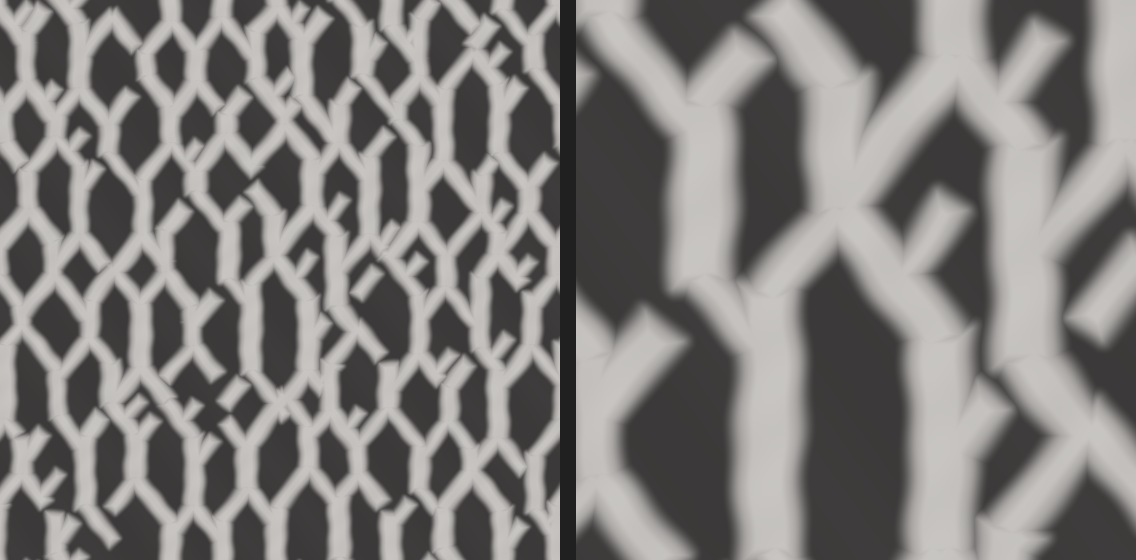
Left: the whole. Right: its middle third, enlarged.
A WebGL 1 fragment shader for this pattern:

```glsl
precision highp float;
// Irregular net of pale flat strips over a dark ground, tiling on all sides.
// Staggered nodes send bars down at one fixed slant; upright bars stretch to
// meet them. Hashes free some bar ends and add small side stubs.
uniform vec2 u_resolution;

const vec2 GRID = vec2(10.0, 8.0);        // nodes across and up (rows even)
const vec2 JITTER = vec2(0.24, 0.74);     // node shift, in grid cells
const float SLOPE = 1.28;                 // rise over run of slanted bars
const float UPRIGHT_WIDTH = 0.0188;       // half widths
const float SLANT_WIDTH = 0.0156;
const float STUB_WIDTH = 0.0130;
const float WIDTH_SPREAD = 0.004;
const float OVERLAP = 0.0095;             // bar length beyond its ends
const float ROUNDING = 0.003;
const float FREE_FALLING = 0.20;          // share of bars with a free end
const float FREE_RISING = 0.38;
const float FREE_LENGTH = 0.66;
const float DROP_UPRIGHT = 0.05;
const float STUB_SHARE = 0.26;
const float STUB_RUN = 0.029;
const float SOFTNESS = 0.0068;            // half width of the edge ramp
const float TAU = 6.2831853;

const vec3 GROUND = vec3(0.238, 0.230, 0.228);
const vec3 STRIP_EDGE = vec3(0.69, 0.68, 0.67);
const vec3 STRIP_CORE = vec3(0.77, 0.76, 0.748);

float hash(vec2 id, float salt) {
  id = mod(id, GRID);
  return fract(sin(dot(id, vec2(12.9898, 78.233)) + salt * 37.71) * 43758.547);
}

// Lower end of the upright bar of a node
vec2 nodeFoot(vec2 id) {
  vec2 shift = vec2(hash(id, 1.0), hash(id, 2.0)) - 0.5;
  return (id + vec2(0.5 * mod(id.y, 2.0), 0.0) + JITTER * shift) / GRID;
}

// Point where a slanted bar from foot reaches the column x
vec2 slantEnd(vec2 foot, float x) {
  return vec2(x, foot.y - SLOPE * abs(x - foot.x));
}

float vary(float width, vec2 id, float salt) {
  return width + WIDTH_SPREAD * (hash(id, salt) - 0.5);
}

// Signed distance to a bar with nearly square ends
float bar(vec2 p, vec2 a, vec2 b, float w) {
  float len = length(b - a);
  vec2 along = (b - a) / len;
  vec2 q = p - 0.5 * (a + b);
  q = abs(vec2(dot(q, along), dot(q, vec2(-along.y, along.x))));
  q -= vec2(0.5 * len + OVERLAP, w) - ROUNDING;
  return length(max(q, 0.0)) + min(max(q.x, q.y), 0.0) - ROUNDING;
}

// All bars owned by one node: upright, two slanted bars below, and a stub
float nodeBars(vec2 p, vec2 id) {
  float odd = mod(id.y, 2.0);
  vec2 foot = nodeFoot(id);

  // Upright, up to the higher of the two bars arriving from above
  float fromRight = slantEnd(nodeFoot(id + vec2(odd, 1.0)), foot.x).y;
  float fromLeft = slantEnd(nodeFoot(id + vec2(odd - 1.0, 1.0)), foot.x).y;
  float top = max(max(fromRight, fromLeft), foot.y + 0.004);
  float d = 1.0;
  if (hash(id, 3.0) > DROP_UPRIGHT)
    d = bar(p, foot, vec2(foot.x, top), vary(UPRIGHT_WIDTH, id, 4.0));

  // Falling bar, sometimes free at its lower end
  vec2 right = slantEnd(foot, nodeFoot(id + vec2(odd, -1.0)).x);
  vec2 fallEnd = right;
  if (hash(id, 5.0) < FREE_FALLING) fallEnd = mix(foot, right, FREE_LENGTH);
  d = min(d, bar(p, foot, fallEnd, vary(SLANT_WIDTH, id, 6.0)));

  // Rising bar, sometimes free at its upper end
  vec2 left = slantEnd(foot, nodeFoot(id + vec2(odd - 1.0, -1.0)).x);
  vec2 riseEnd = foot;
  if (hash(id, 7.0) < FREE_RISING) riseEnd = mix(left, foot, FREE_LENGTH - 0.1);
  d = min(d, bar(p, left, riseEnd, vary(SLANT_WIDTH, id, 8.0)));

  // Stub rising from the falling bar
  if (hash(id, 9.0) < STUB_SHARE) {
    vec2 root = mix(foot, right, 0.55);
    vec2 tip = root + STUB_RUN * vec2(1.0, SLOPE) * mix(0.7, 1.1, hash(id, 10.0));
    d = min(d, bar(p, root, tip, STUB_WIDTH));
  }
  return d;
}

float net(vec2 p) {
  vec2 cell = p * GRID;
  float d = 1.0;
  for (int r = -1; r <= 2; r++) {
    float row = floor(cell.y) + float(r);
    float column = floor(cell.x - 0.5 * mod(row, 2.0) + 0.5);
    for (int c = -1; c <= 1; c++)
      d = min(d, nodeBars(p, vec2(column + float(c), row)));
  }
  return d;
}

void main() {
  vec2 uv = gl_FragCoord.xy / u_resolution;

  // Whole-number waves bend the strips a little and vary their tone
  vec2 wave = sin(TAU * (uv.yx * vec2(9.0, 7.0) + uv * vec2(4.0, 5.0)));
  vec2 ripple = sin(TAU * (uv.yx * vec2(21.0, 17.0) - uv * vec2(6.0, 9.0)));
  float d = net(uv + 0.0014 * wave + 0.0009 * ripple);

  float cover = smoothstep(SOFTNESS, -SOFTNESS, d);
  float core = smoothstep(-0.005, -0.012, d);
  vec3 strip = mix(STRIP_EDGE, STRIP_CORE, core) + 0.012 * wave.x * ripple.y;
  vec3 ground = GROUND + 0.006 * wave.y;
  gl_FragColor = vec4(mix(ground, strip, cover), 1.0);
}
```
